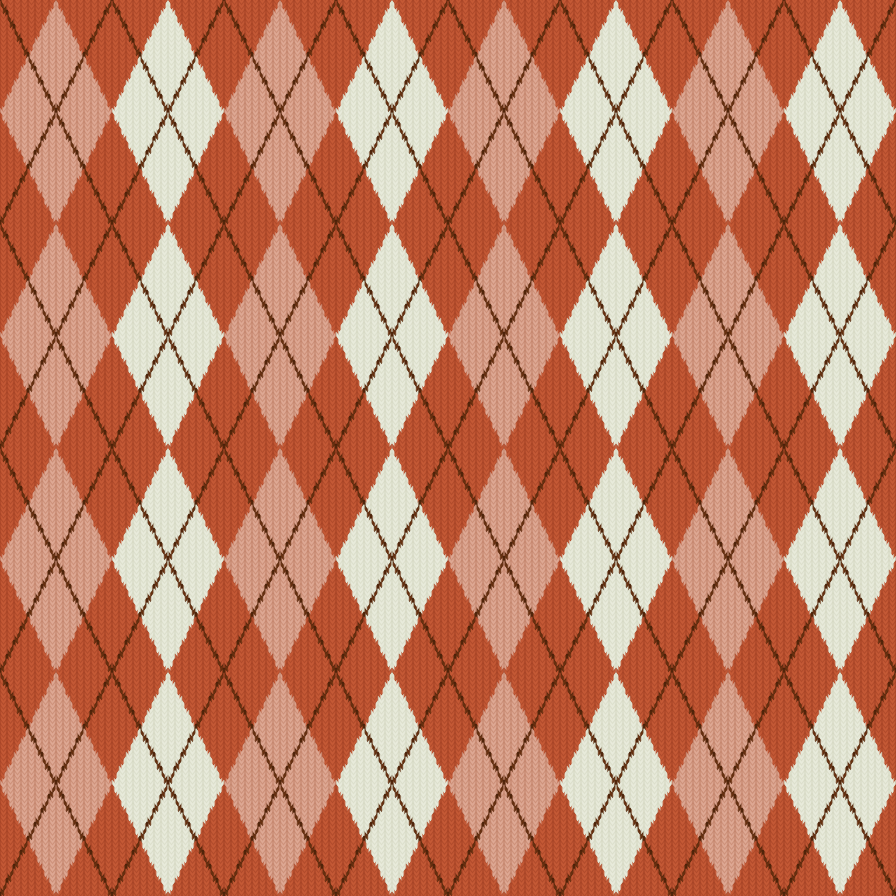
Reproduce this pattern procedurally as a Shadertoy shader.

```glsl
const vec2 CELLS = vec2(8.0, 4.0);         // diamonds across and down
const vec2 STITCHES = vec2(128.0, 192.0);  // knit columns and rows
const float STITCH_RISE = 1.0;             // slant of a stitch leg, in rows
const float LINE_HALF_WIDTH = 0.015;       // in diamond widths
const float EDGE_SOFTNESS = 0.008;         // in diamond widths
const int SAMPLES = 3;                     // antialiasing grid side

// Each yarn has a groove colour and a crest colour
const vec3 RUST_LOW = vec3(0.62, 0.24, 0.13);
const vec3 RUST_HIGH = vec3(0.77, 0.35, 0.21);
const vec3 PINK_LOW = vec3(0.74, 0.48, 0.38);
const vec3 PINK_HIGH = vec3(0.87, 0.66, 0.58);
const vec3 CREAM_LOW = vec3(0.82, 0.83, 0.74);
const vec3 CREAM_HIGH = vec3(0.91, 0.92, 0.86);
const vec3 BROWN_LOW = vec3(0.22, 0.09, 0.01);
const vec3 BROWN_HIGH = vec3(0.41, 0.19, 0.06);

float inside(float signedDistance) {
    return 1.0 - smoothstep(-EDGE_SOFTNESS, EDGE_SOFTNESS, signedDistance);
}

float distanceToInteger(float x) {
    return abs(fract(x + 0.5) - 0.5);
}

vec3 argyle(vec2 uv, float crest) {
    vec2 p = uv * CELLS;

    // Diamonds in alternating columns
    vec2 fromCentre = abs(fract(p) - 0.5);
    float diamond = inside(fromCentre.x + fromCentre.y - 0.5);
    float isCream = mod(floor(p.x), 2.0);
    vec3 rust = mix(RUST_LOW, RUST_HIGH, crest);
    vec3 pink = mix(PINK_LOW, PINK_HIGH, crest);
    vec3 cream = mix(CREAM_LOW, CREAM_HIGH, crest);
    vec3 color = mix(rust, mix(pink, cream, isCream), diamond);

    // Diagonal lines crossing at the diamond centres
    float lineDistance = min(distanceToInteger(p.x + p.y),
                             distanceToInteger(p.x - p.y));
    vec3 brown = mix(BROWN_LOW, BROWN_HIGH, crest);
    return mix(color, brown, inside(lineDistance - LINE_HALF_WIDTH));
}

vec3 knit(vec2 uv) {
    // V-shaped stitches: legs rise away from each column centre
    vec2 stitch = uv * STITCHES;
    float fromSpine = 2.0 * abs(fract(stitch.x) - 0.5);
    float row = stitch.y - STITCH_RISE * fromSpine;

    // Grooves between rows and between columns
    float rowGroove = smoothstep(0.35, 1.0, 2.0 * abs(fract(row) - 0.5));
    float columnGroove = smoothstep(0.5, 1.0, fromSpine);
    float crest = (1.0 - 0.6 * rowGroove) * (1.0 - 0.6 * columnGroove);

    // One pattern height per leg gives serrated edges
    float legY = (floor(row) + 0.5 + 0.5 * STITCH_RISE) / STITCHES.y;
    return argyle(vec2(uv.x, legY), crest);
}

void mainImage(out vec4 fragColor, in vec2 fragCoord) {
    vec3 sum = vec3(0.0);
    for (int j = 0; j < SAMPLES; j++) {
        for (int i = 0; i < SAMPLES; i++) {
            vec2 offset = (vec2(i, j) + 0.5) / float(SAMPLES) - 0.5;
            sum += knit((fragCoord + offset) / iResolution.xy);
        }
    }
    fragColor = vec4(sum / float(SAMPLES * SAMPLES), 1.0);
}
```
